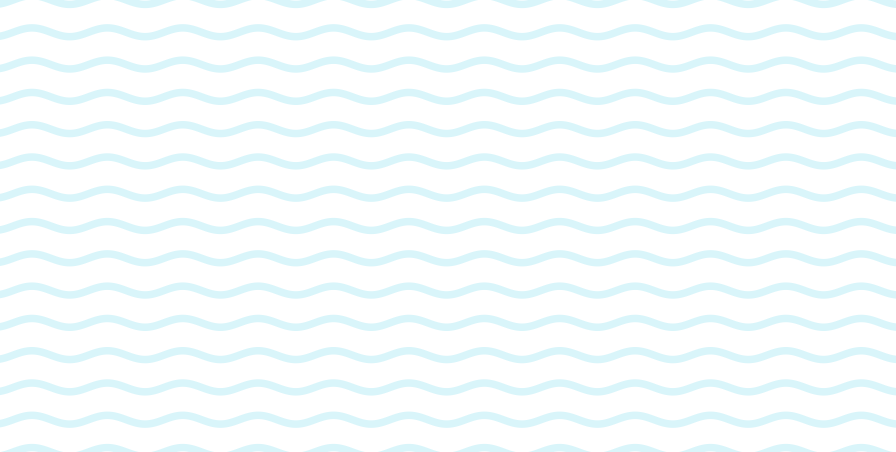
This pattern is drawn by a Shadertoy shader. Its source:

```glsl
// Pale blue wavy stripes of even stroke width on white.
// Each row is a sine curve repeated down the canvas; the stroke comes from
// the distance to the nearest point on the curve, found by iteration.

const float TAU = 6.2831853;

// Lengths are fractions of the canvas height.
const float ROWS = 14.0;            // row spacings down the canvas
const float WAVELENGTH = 0.1668;    // crest to crest
const float AMPLITUDE = 0.0097;     // centre line to crest
const float STROKE_WIDTH = 0.0166;
const float TROUGH_OFFSET = -0.003; // middle trough relative to canvas centre
const int NEAREST_STEPS = 4;

const vec3 PAPER = vec3(1.0);
const vec3 WAVE_BLUE = vec3(0.85, 0.96, 0.98);

// Height (x) and slope (y) of the wave, with a trough at x = 0
vec2 wave(float x) {
    float k = TAU / WAVELENGTH;
    return AMPLITUDE * vec2(-cos(k * x), k * sin(k * x));
}

// Distance from p to the wave
float waveDistance(vec2 p) {
    float t = p.x;
    for (int i = 0; i < NEAREST_STEPS; i++) {
        vec2 w = wave(t);
        t = p.x - (w.x - p.y) * w.y;
    }
    return length(p - vec2(t, wave(t).x));
}

void mainImage(out vec4 fragColor, in vec2 fragCoord) {
    float pixel = 1.0 / iResolution.y;
    vec2 p = (fragCoord - 0.5 * iResolution.xy) * pixel;
    p.x -= TROUGH_OFFSET;

    // Repeat in y, following the wave so each cell is centred on its row
    float aboveWave = p.y - wave(p.x).x;
    p.y -= floor(aboveWave * ROWS + 0.5) / ROWS;

    // Antialiased stroke
    float edge = waveDistance(p) - 0.5 * STROKE_WIDTH;
    float ink = clamp(0.5 - edge / pixel, 0.0, 1.0);

    fragColor = vec4(mix(PAPER, WAVE_BLUE, ink), 1.0);
}
```
